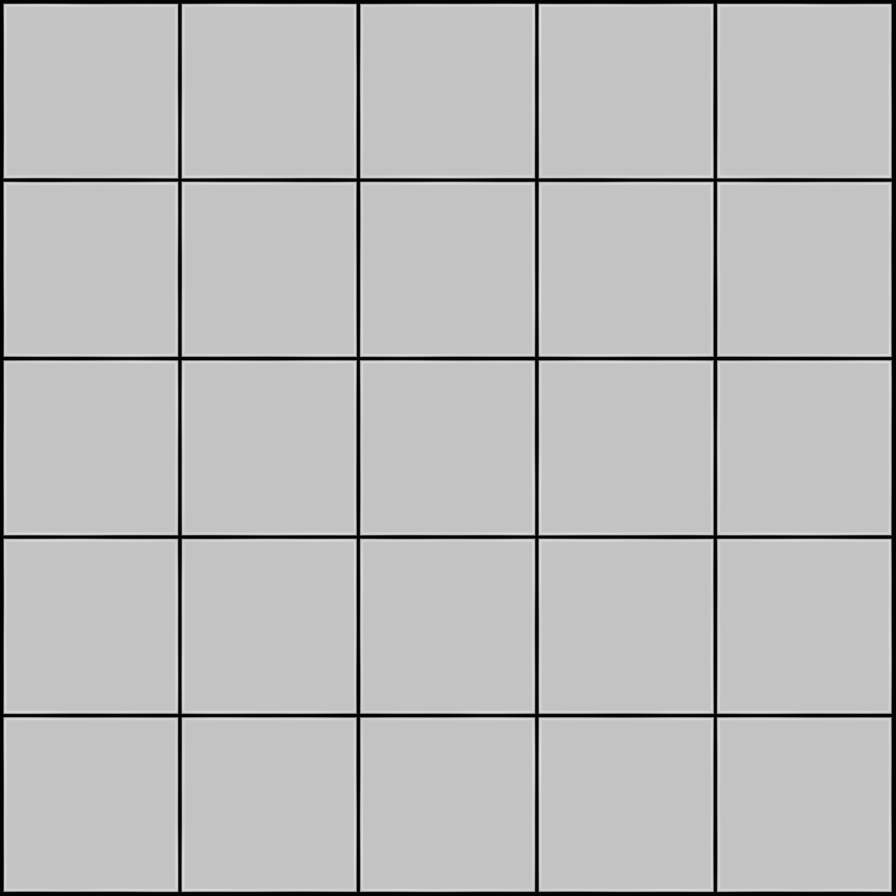
A three.js fragment shader for this pattern:

```glsl
// Draws a five by five grid of plain grey square tiles with thin black joints.
// The distance to the nearest joint shapes the dark line and a pale rim beside it;
// layered sines make the joint width and the rim strength drift slightly.

varying vec2 vUv;

const float TILES = 5.0;
const float PITCH = 0.1992;             // joint centre to joint centre
const vec2 FIRST_JOINT = vec2(0.0016, 0.0022);
const float HALF_JOINT = 0.0020;
const float BORDER_EXTRA = 0.0005;      // added to the outer frame
const float SOFTNESS = 0.0021;
const float RIM_OFFSET = 0.0022;
const float RIM_WIDTH = 0.0011;

const vec3 TILE_COLOR = vec3(0.765);
const vec3 JOINT_COLOR = vec3(0.012);
const vec3 RIM_COLOR = vec3(0.87);

// Smooth drift from -1 to 1 along a joint, different for each seed.
float drift(float along, float seed) {
  return 0.6 * sin(along * 23.0 + seed * 4.7)
       + 0.4 * sin(along * 61.0 + seed * 9.1);
}

// Distance from the edge of the nearest joint; negative inside it.
// The frame extends without end beyond the outermost joints.
float jointEdge(float across, float along, float start) {
  float cell = (across - start) / PITCH;
  float index = floor(cell + 0.5);
  float inner = abs(cell - index) * PITCH;
  float frame = min(cell, TILES - cell) * PITCH - BORDER_EXTRA;
  float width = HALF_JOINT + 0.00015 * drift(along, index);
  return min(inner, frame) - width;
}

// Pale band just outside a joint, strongest at RIM_OFFSET.
float rim(float edge, float strength) {
  float t = (edge - RIM_OFFSET) / RIM_WIDTH;
  return strength * exp(-t * t);
}

void main() {
  float columns = jointEdge(vUv.x, vUv.y, FIRST_JOINT.x);
  float rows = jointEdge(vUv.y, vUv.x, FIRST_JOINT.y);
  float edge = min(columns, rows);

  // Tile face with its pale rim
  float strength = 0.75 + 0.25 * drift(vUv.x + vUv.y, 2.0);
  vec3 color = mix(TILE_COLOR, RIM_COLOR, rim(edge, strength));

  // Black joints with smoothed edges
  float blur = 0.5 * max(SOFTNESS, fwidth(vUv.x));
  float face = smoothstep(-blur, blur, edge);
  gl_FragColor = vec4(mix(JOINT_COLOR, color, face), 1.0);
}
```
